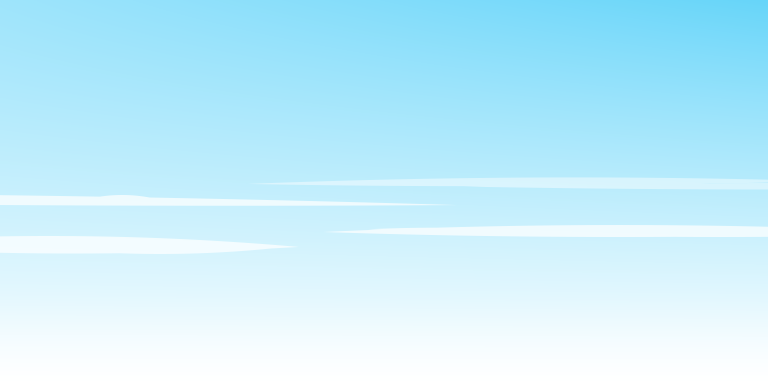
Write a Shadertoy shader that draws this texture.

```glsl
// Pale blue daytime sky fading to a white horizon, with four thin cloud streaks.

// Sky: how fast each channel falls away from white, and how the depth grows
const vec3  SKY_FALLOFF   = vec3(1.0, 0.277, 0.04);
const float DEPTH_AT_TOP  = 0.49;
const float SIDE_TILT     = 0.22;  // extra depth towards the upper right
const float HORIZON_HAZE  = 0.6;   // share of depth kept at the horizon
const float HAZE_HEIGHT   = 0.25;

// Clouds
const vec3  CLOUD_COLOR   = vec3(1.0);
const float FAINT_OPACITY = 0.45;
const float CLOUD_OPACITY = 0.72;

vec3 skyColor(vec2 p) {
    float depth = DEPTH_AT_TOP * p.y + SIDE_TILT * (0.5 * p.x - 0.5) * p.y * p.y;
    depth *= mix(HORIZON_HAZE, 1.0, smoothstep(0.0, HAZE_HEIGHT, p.y));
    return 1.0 - SKY_FALLOFF * depth;
}

// Coverage of a pointed lens: its spine has a slope, and it swells
// by separate amounts above and below the spine.
float lens(vec2 p, vec2 center, float halfLength, float slope, float above, float below) {
    float dx = p.x - center.x;
    float u = dx / halfLength;
    float swell = 1.0 - u * u;
    float y = p.y - center.y - slope * dx;
    float pixel = 1.0 / iResolution.y;
    float underTop = clamp((above * swell - y) / pixel + 0.5, 0.0, 1.0);
    float overBase = clamp((y + below * swell) / pixel + 0.5, 0.0, 1.0);
    return max(underTop + overBase - 1.0, 0.0);
}

// High faint streak, split by a narrow gap at the right
float upperRightStreak(vec2 p) {
    float body = lens(p, vec2(1.391, 0.5247), 0.745, 0.005, 0.0130, 0.0091);
    float tail = lens(p, vec2(2.031, 0.5143), 0.833, 0.0, 0.0091, 0.0078);
    return max(body, tail);
}

// Long streak entering from the left, with a small hump
float upperLeftStreak(vec2 p) {
    float body = lens(p, vec2(-0.260, 0.479), 1.450, -0.009, 0.0156, 0.0109);
    float hump = lens(p, vec2(0.318, 0.4844), 0.078, 0.0, 0.0078, 0.0026);
    return max(body, hump);
}

// Streak leaving at the right
float lowerRightStreak(vec2 p) {
    float body  = lens(p, vec2(1.615, 0.3958), 0.773, 0.0, 0.0182, 0.0130);
    float crest = lens(p, vec2(1.120, 0.4036), 0.161, 0.004, 0.0034, 0.0052);
    float belly = lens(p, vec2(1.875, 0.3906), 0.495, 0.0, 0.0052, 0.0078);
    return max(body, max(crest, belly));
}

// Thickest streak, low at the left
float lowerLeftStreak(vec2 p) {
    float body  = lens(p, vec2(0.156, 0.3594), 0.622, -0.004, 0.0260, 0.0195);
    float belly = lens(p, vec2(0.417, 0.3568), 0.326, 0.0, 0.0182, 0.0182);
    return max(body, belly);
}

void mainImage(out vec4 fragColor, in vec2 fragCoord) {
    // Canvas units: x runs 0..2, y runs 0..1 upwards
    vec2 p = fragCoord / iResolution.xy * vec2(2.0, 1.0);

    vec3 color = skyColor(p);
    color = mix(color, CLOUD_COLOR, FAINT_OPACITY * upperRightStreak(p));

    float clouds = max(upperLeftStreak(p), max(lowerRightStreak(p), lowerLeftStreak(p)));
    color = mix(color, CLOUD_COLOR, CLOUD_OPACITY * clouds);

    fragColor = vec4(color, 1.0);
}
```
